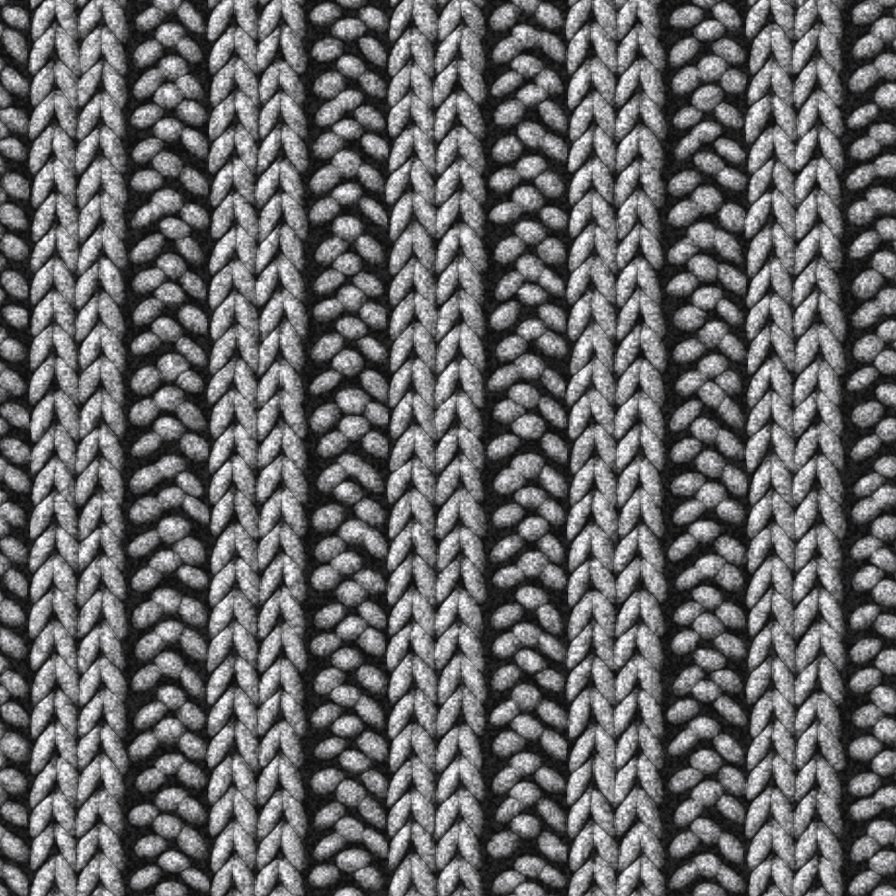
Write a WebGL 2 fragment shader that draws this texture.

```glsl
#version 300 es
precision highp float;
// Grey ribbed knitting: five ribs of four plaited strands, with bumpy purl valleys between.
uniform vec2 u_resolution;
out vec4 fragColor;

const float ROWS = 27.0;         // stitches up the canvas; one row is the unit of length
const float PERIOD = ROWS / 5.0; // width of one rib and one valley

float hash(vec2 p) {
  vec3 q = fract(vec3(p.xyx) * 0.1031);
  q += dot(q, q.yzx + 33.33);
  return fract((q.x + q.y) * q.z);
}

float noise(vec2 p) {
  vec2 i = floor(p), f = fract(p);
  f = f * f * (3.0 - 2.0 * f);
  return mix(mix(hash(i), hash(i + vec2(1, 0)), f.x),
             mix(hash(i + vec2(0, 1)), hash(i + vec2(1, 1)), f.x), f.y);
}

// Rounded cross-section of a yarn piece
float dome(vec2 d) {
  return sqrt(max(1.0 - dot(d, d), 0.0));
}

// Height of the yarn surface, 0 in the gaps to about 1 on the ribs
float knitHeight(vec2 p) {
  p += 0.14 * (vec2(noise(p * 0.8), noise(p * 0.8 + 40.0)) - 0.5);
  float rib = floor((p.x - 0.9) / PERIOD);
  float x = p.x - 0.9 - rib * PERIOD;
  float height = 0.0;
  for (int row = -1; row <= 1; row++) {
    // Rib strands, leaning left and right in turn
    for (int i = 0; i < 4; i++) {
      float lean = i % 2 == 0 ? -1.0 : 1.0;
      float id = floor(p.y) + float(row);
      vec2 key = vec2(rib * 9.0 + float(i) + 60.0, id + 7.0);
      vec2 d = vec2(x - 0.45 - 0.7 * float(i), p.y - id - 0.5);
      d += 0.12 * (vec2(hash(key), hash(key + 71.0)) - 0.5);
      d.x += lean * 0.13 * d.y;
      float along = d.y + lean * 0.85 * d.x;
      float h = dome(vec2(d.x / 0.4, along / 0.72));
      height = max(height, h * (1.0 - 0.22 * along));
    }
    // Purl bumps: the middle column sits half a row higher
    for (int i = 0; i < 3; i++) {
      float side = float(i) - 1.0;
      float offset = i == 1 ? 0.5 : 0.0;
      float id = floor(p.y - offset) + float(row);
      vec2 key = vec2(rib * 9.0 + float(i) + 64.0, id + 7.0);
      vec2 d = vec2(x - 4.27 - 0.66 * side, p.y - id - offset - 0.5);
      d += 0.24 * (vec2(hash(key), hash(key + 71.0)) - 0.5);
      d.y += (0.4 * side + 0.1 + 0.4 * (hash(key + 23.0) - 0.5)) * d.x;
      float h = dome(d / vec2(0.52, 0.36 + 0.08 * hash(key + 37.0)));
      height = max(height, h * (i == 1 ? 0.82 : 0.74));
    }
  }
  return height;
}

float shade(vec2 p) {
  // Light from the upper left
  float e = 0.045, h = knitHeight(p);
  vec2 slope = vec2(knitHeight(p + vec2(e, 0)), knitHeight(p + vec2(0, e))) - h;
  vec3 normal = normalize(vec3(-0.42 * slope / e, 1.0));
  float lit = max(dot(normal, normalize(vec3(-0.4, 0.5, 0.8))), 0.0);
  float blocked = knitHeight(p + vec2(-0.22, 0.24)) - h;
  float shadow = 1.0 - 0.6 * smoothstep(0.05, 0.7, blocked);
  float depth = smoothstep(0.0, 0.85, h);

  // Fuzzy fibres and glinting specks
  float fuzz = noise(p * 9.0) + noise(p * 17.0 + 9.0) - 1.0;
  float speck = smoothstep(0.8, 1.0, noise(p * 14.0 + 50.0));
  float tone = 0.1 + 0.72 * lit * shadow * depth;
  return tone + (0.1 + 0.35 * depth * lit) * fuzz + 0.22 * speck * lit * depth;
}

void main() {
  // Average four samples for smooth edges
  float tone = 0.0;
  for (int i = 0; i < 4; i++) {
    vec2 corner = vec2(i % 2, i / 2) * 0.5 - 0.25;
    vec2 uv = (gl_FragCoord.xy + corner) / u_resolution;
    tone += clamp(shade(uv * ROWS), 0.06, 0.96) / 4.0;
  }
  fragColor = vec4(tone * vec3(1.0, 0.995, 1.01), 1.0);
}
```
